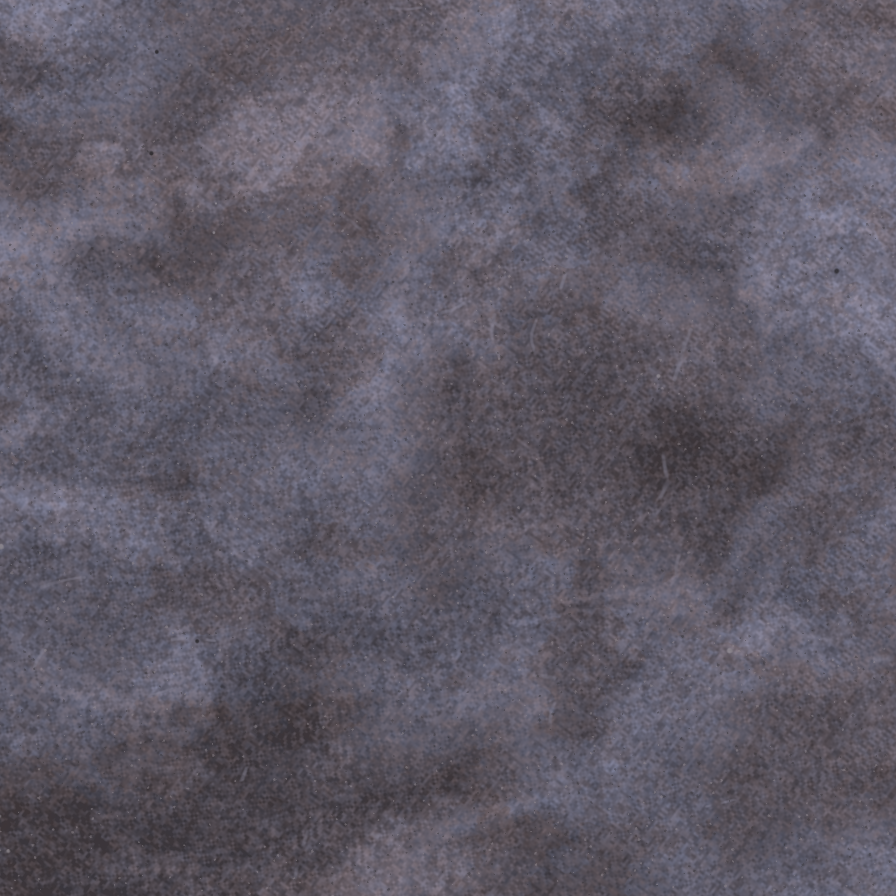
This texture is drawn by a three.js fragment shader. Its source:

```glsl
varying vec2 vUv;

float hash(vec2 p) {
  return fract(sin(dot(p, vec2(127.1, 311.7))) * 43758.5453);
}

vec2 hash2(vec2 p) {
  return vec2(hash(p), hash(p + 37.3));
}

float noise(vec2 p) {
  vec2 i = floor(p), f = fract(p);
  f = f * f * (3.0 - 2.0 * f);
  return mix(mix(hash(i), hash(i + vec2(1.0, 0.0)), f.x),
             mix(hash(i + vec2(0.0, 1.0)), hash(i + 1.0), f.x), f.y);
}

float fbm(vec2 p) {
  float sum = 0.0, amp = 0.5;
  for (int i = 0; i < 6; i++) {
    sum += amp * noise(p);
    p = mat2(1.6, 1.2, -1.2, 1.6) * p + 17.3;
    amp *= 0.52;
  }
  return sum;
}

float segment(vec2 p, vec2 a, vec2 b) {
  vec2 d = b - a;
  return length(p - a - d * clamp(dot(p - a, d) / dot(d, d), 0.0, 1.0));
}

// Ragged flecks, one per cell, of which only a share is kept
float flecks(vec2 uv, float cells, float share, float radius) {
  vec2 p = uv * cells, id = floor(p);
  vec2 offset = fract(p) - 0.3 - 0.4 * hash2(id + 5.1);
  float size = radius * (0.4 + 0.9 * hash(id + 9.7));
  float d = length(offset) * (0.6 + 0.9 * noise(p * 7.0));
  return step(hash(id + 2.9), share) * (1.0 - smoothstep(size * 0.3, size, d));
}

// Short bent scratches of varied strength
float scratches(vec2 uv) {
  float sum = 0.0;
  vec2 bent = uv + 0.025 * (vec2(noise(uv * 24.0), noise(uv * 24.0 + 40.0)) - 0.5);
  for (int i = 0; i < 40; i++) {
    vec2 seed = vec2(float(i), 3.7);
    float angle = 0.45 + 2.2 * (hash(seed + 1.3) - 0.5);
    vec2 start = hash2(seed);
    vec2 end = start + (0.015 + 0.04 * hash(seed + 8.1)) * vec2(cos(angle), sin(angle));
    float line = 1.0 - smoothstep(0.0004, 0.0034, segment(bent, start, end));
    sum = max(sum, line * (0.25 + 0.75 * hash(seed + 6.4)));
  }
  return sum * smoothstep(0.2, 0.6, noise(uv * 80.0));
}

// Soft dark smudges with ragged outlines
float smudges(vec2 uv) {
  float sum = 0.0;
  vec2 ragged = uv + 0.11 * (vec2(fbm(uv * 13.0), fbm(uv * 13.0 + 31.0)) - 0.5);
  for (int i = 0; i < 6; i++) {
    vec2 seed = vec2(float(i), 12.4);
    vec2 centre = 0.12 + 0.76 * hash2(seed);
    float radius = 0.04 + 0.05 * hash(seed + 4.2);
    float d = length((ragged - centre) * vec2(0.8, 1.1)) / radius;
    sum = max(sum, 1.0 - smoothstep(0.1, 1.0, d));
  }
  return sum;
}

void main() {
  vec2 uv = vUv;
  vec2 turned = mat2(0.8, 0.6, -0.6, 0.8) * uv;
  vec2 warp = vec2(fbm(uv * 5.0 + 2.0), fbm(uv * 5.0 + 53.0)) - 0.5;
  float fine = noise(turned * 330.0 + 11.0) - 0.5;
  float grit = noise(turned.yx * 170.0 + 61.0) - 0.5;

  // Cloudy concrete, lighter towards the upper right
  float tone = 0.49 + 0.34 * (uv.y - 0.5) + 0.14 * (uv.x - 0.5);
  tone += 0.52 * (fbm(uv * vec2(3.6, 4.4) + warp * 1.4 + 8.0) - 0.5);
  tone += 0.7 * (fbm(uv * 16.0 + warp * 2.0 + 90.0) - 0.5);
  tone += 0.52 * fine + 0.32 * grit;

  // Worn pale patches
  float pale = fbm(uv * vec2(7.0, 9.5) + warp * 2.0 + 120.0);
  tone += 0.3 * smoothstep(0.53, 0.72, pale + 0.05 * grit);

  // Brown stains with speckled rims
  float stainField = fbm(uv * vec2(4.4, 5.8) + warp * 1.8 + 71.0);
  float stain = smoothstep(0.47, 0.62, stainField + 0.14 * grit + 0.1 * fine);
  float blotchField = fbm(uv * vec2(11.0, 15.0) + 33.0);
  float blotch = smoothstep(0.58, 0.63, blotchField + 0.1 * grit + 0.04 * uv.y - 0.02);
  float smudge = smudges(uv);
  tone -= 0.14 * stain + 0.14 * blotch + 0.34 * smudge;

  vec3 colour = mix(vec3(0.27, 0.26, 0.297), vec3(0.49, 0.48, 0.555),
                    clamp(tone, -0.2, 1.3));
  float brown = clamp(0.7 * stain + 0.6 * blotch + 0.3 * smudge, 0.0, 1.0);
  colour *= mix(vec3(1.0), vec3(1.03, 0.97, 0.92), brown);
  colour *= 1.0 + vec3(0.07, 0.0, -0.06) * (noise(turned * 140.0 + 15.0) - 0.5);

  // Scratches, grit and pits
  colour = mix(colour, vec3(0.55, 0.54, 0.61), 0.5 * scratches(uv));
  colour = mix(colour, vec3(0.58, 0.55, 0.57), 0.45 * flecks(turned, 110.0, 0.11, 0.2));
  colour = mix(colour, vec3(0.62, 0.60, 0.62), 0.6 * flecks(uv + 0.013, 26.0, 0.012, 0.1));
  colour = mix(colour, vec3(0.20, 0.19, 0.20), 0.4 * flecks(turned + 0.37, 130.0, 0.1, 0.24));
  colour = mix(colour, vec3(0.15, 0.14, 0.15), 0.8 * flecks(uv + 0.21, 17.0, 0.007, 0.09));

  gl_FragColor = vec4(colour, 1.0);
}
```
